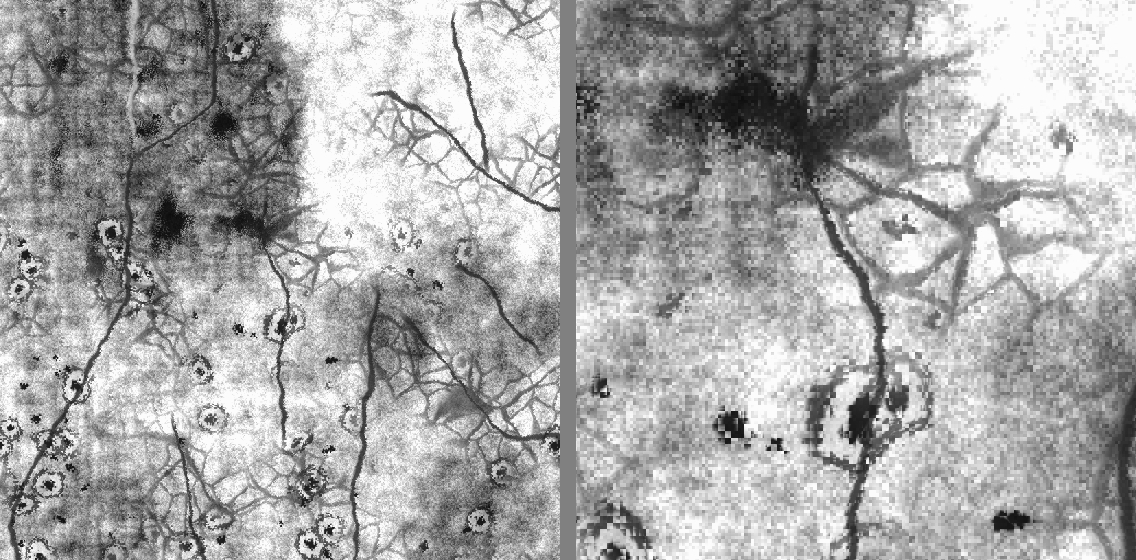
Left, the full canvas; right, a detail of the centre.
A three.js fragment shader for this texture:

```glsl
// Weathered grey plaster: a sooty corner, pale bare areas, branching cracks, ink blots and grain.
varying vec2 vUv;

const float SOOT = 0.03;
const float PALE = 0.97;
const float PLASTER = 0.82;

vec2 hash2(vec2 cell) {
  vec3 h = fract(cell.xyx * vec3(0.1031, 0.1030, 0.0973));
  h += dot(h, h.yzx + 33.33);
  return fract((h.xx + h.yz) * h.zy);
}

float cornerSlope(vec2 cell, vec2 corner, vec2 f) {
  return dot(hash2(cell + corner) * 2.0 - 1.0, f - corner);
}

float gradientNoise(vec2 p) {
  vec2 cell = floor(p), f = fract(p);
  vec2 u = f * f * f * (f * (f * 6.0 - 15.0) + 10.0);
  float low = mix(cornerSlope(cell, vec2(0, 0), f), cornerSlope(cell, vec2(1, 0), f), u.x);
  float high = mix(cornerSlope(cell, vec2(0, 1), f), cornerSlope(cell, vec2(1, 1), f), u.x);
  return mix(low, high, u.y);
}

float fbm(vec2 p) {
  float sum = 0.0, amplitude = 0.5;
  for (int i = 0; i < 4; i++) {
    sum += amplitude * gradientNoise(p);
    p = p * 2.03 + 17.3;
    amplitude *= 0.5;
  }
  return sum;
}

vec2 wobble(vec2 p, float scale, float amount) {
  return amount * vec2(gradientNoise(p * scale + 11.0), gradientNoise(p * scale + 47.0));
}

float bend(float t, float from, float to, float start, float end) {
  return mix(from, to, smoothstep(start, end, t));
}

float patchMask(vec2 p, vec2 centre, float radius) {
  return 1.0 - smoothstep(0.2 * radius, radius, length(p - centre));
}

float lineMask(float offset, float width) {
  return 1.0 - smoothstep(0.3 * width, width, abs(offset));
}

// One long crack, fading out at both ends
float vein(float offset, float along, float start, float end, float width) {
  float fade = smoothstep(start, start + 0.04, along) * (1.0 - smoothstep(end - 0.04, end, along));
  return lineMask(offset, width) * fade;
}

// Net of fine cracks along the borders of scattered cells
float crackNet(vec2 p, float scale, float width) {
  vec2 cell = floor(p * scale), f = fract(p * scale);
  float nearest = 8.0, second = 8.0;
  for (int y = -1; y <= 1; y++) {
    for (int x = -1; x <= 1; x++) {
      vec2 side = vec2(float(x), float(y));
      float d = length(side + hash2(cell + side + 5.0) - f);
      second = min(second, max(nearest, d));
      nearest = min(nearest, d);
    }
  }
  return lineMask(0.5 * (second - nearest) / scale, width);
}

// Scattered blots: x is the ink of core and rim, y the pale halo between
vec2 blots(vec2 p, float scale, float share) {
  vec2 cell = floor(p * scale), f = fract(p * scale), mask = vec2(0.0);
  for (int y = -1; y <= 1; y++) {
    for (int x = -1; x <= 1; x++) {
      vec2 side = vec2(float(x), float(y));
      vec2 kind = hash2(cell + side + 91.0);
      float d = length(side + hash2(cell + side + 23.0) - f);
      float radius = mix(0.14, 0.36, kind.y);
      float core = 1.0 - smoothstep(0.5 * radius, radius, d);
      float ringed = step(0.6, kind.y);
      float rim = ringed * lineMask(d - 2.1 * radius, 0.13);
      float halo = ringed * (1.0 - smoothstep(1.6 * radius, 2.2 * radius, d));
      mask = max(mask, step(kind.x, share) * vec2(max(core, 0.7 * rim), halo));
    }
  }
  return mask;
}

float longCracks(vec2 q) {
  float c = vein(q.x - bend(q.y, 0.03, 0.23, 0.05, 0.52), q.y, -0.1, 0.74, 0.007);
  c = max(c, vein(q.x - bend(q.y, 0.235, 0.39, 0.70, 0.83), q.y, 0.70, 1.1, 0.007));
  c = max(c, vein(q.x - bend(q.y, 0.36, 0.31, 0.0, 0.25), q.y, -0.1, 0.27, 0.005));
  c = max(c, vein(q.x - bend(q.y, 0.505, 0.47, 0.48, 0.60), q.y, 0.20, 0.66, 0.005));
  c = max(c, vein(q.x - bend(q.y, 0.63, 0.67, 0.05, 0.42), q.y, -0.1, 0.50, 0.006));
  c = max(c, vein(q.x - bend(q.y, 0.87, 0.82, 0.70, 0.95), q.y, 0.68, 1.0, 0.006));
  c = max(c, vein(q.y - bend(q.x, 0.83, 0.62, 0.68, 1.0), q.x, 0.64, 1.1, 0.007));
  c = max(c, vein(q.y - bend(q.x, 0.44, 0.22, 0.70, 0.92), q.x, 0.70, 1.1, 0.007));
  return max(c, vein(q.y - bend(q.x, 0.52, 0.36, 0.80, 1.0), q.x, 0.79, 0.98, 0.007));
}

void main() {
  // Grain also scatters the sampling point, which frays every border
  vec2 coarse = hash2(floor(vUv * 256.0)) - 0.5;
  vec2 fine = hash2(floor(vUv * 512.0) + 301.0) - 0.5;
  vec2 p = vUv + 0.002 * (coarse + fine);
  vec2 q = p + wobble(p, 9.0, 0.03) + wobble(p, 38.0, 0.008);
  vec2 broad = p + wobble(p, 5.0, 0.12) + wobble(p, 22.0, 0.04);

  // Large areas of soot, bare plaster and grey stain
  float soot = (1.0 - smoothstep(0.46, 0.53, broad.x - 0.1 * (broad.y - 0.8)))
    * smoothstep(0.40, 0.64, broad.y) * smoothstep(-0.04, 0.14, broad.x);
  float bare = smoothstep(0.49, 0.58, broad.x) * smoothstep(0.42, 0.72, broad.y);
  float stain = max(patchMask(broad, vec2(0.89, 0.45), 0.20), patchMask(broad, vec2(0.70, 0.40), 0.13));
  stain = max(stain, patchMask(broad, vec2(0.85, 0.06), 0.22));
  stain = max(stain, patchMask(broad, vec2(0.16, 0.05), 0.17));
  float tone = PLASTER - 0.33 * soot + 0.17 * bare - 0.30 * stain;

  // Mottling, woven streaks and grain
  float weave = gradientNoise(p * vec2(85.0, 5.0)) + gradientNoise(p * vec2(6.0, 105.0) + 60.0);
  tone += 0.45 * fbm(p * 6.0 + 3.0) + 0.75 * fbm(p * 26.0 + 70.0);
  tone += 0.16 * weave * (1.0 - 0.7 * smoothstep(0.4, 0.7, p.x));
  tone += 0.19 * coarse.x + 0.21 * fine.x;
  float clump = smoothstep(0.07, 0.24, fbm(p * vec2(15.0, 11.0) + 130.0) + 0.14 * fine.y);
  tone = mix(tone, SOOT, 0.9 * clump * soot);

  // Blots gather in clusters and avoid the bare plaster
  float cluster = smoothstep(-0.12, 0.16, gradientNoise(p * 6.0 + 200.0)) * (1.0 - 0.75 * bare);
  vec2 blot = blots(q + 0.006 * coarse, 27.0, 0.34) * cluster;
  tone = mix(tone, PALE, 0.5 * blot.y);
  tone = mix(tone, SOOT, 0.9 * blot.x);

  // Cracks, with one pale seam through the soot
  float netShare = smoothstep(-0.1, 0.25, gradientNoise(p * 5.0 + 310.0));
  float net = max(crackNet(q, 9.0, 0.0045), 0.8 * crackNet(q + 3.0, 21.0, 0.0035)) * netShare;
  float crack = max(longCracks(q), 0.75 * net);
  tone = mix(tone, 0.12, 0.8 * crack);
  tone = mix(tone, PALE, 0.5 * vein(q.x - 0.237, q.y, 0.72, 1.1, 0.007));

  gl_FragColor = vec4(vec3(clamp(tone, SOOT, 0.99)), 1.0);
}
```
